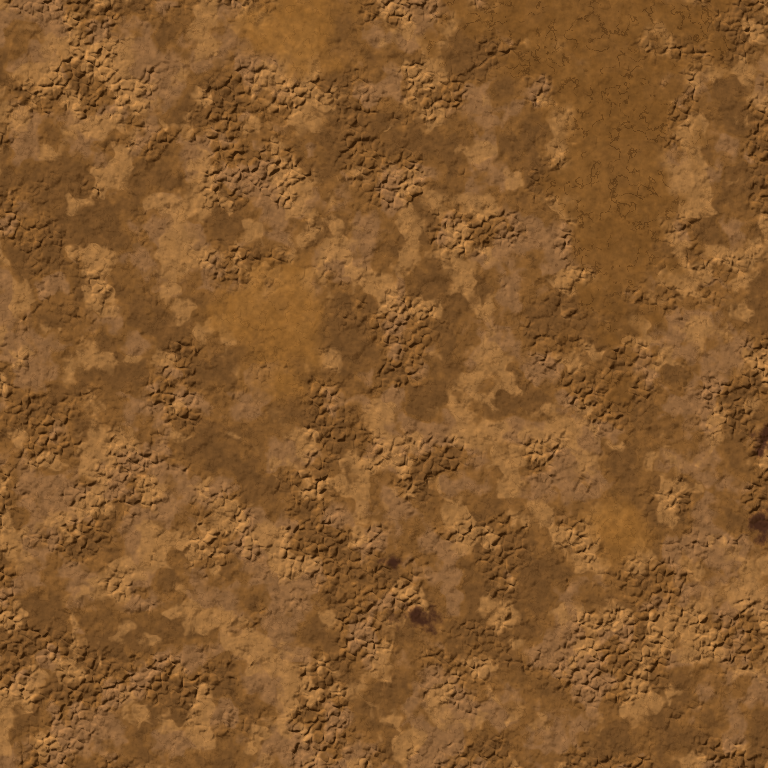
Give the GLSL for this texture, as a Shadertoy shader.

```glsl
// Dry brown earth: crumbly clods lit from the upper left, sandy blotches, worn flats and dark stains.

const vec3 SHADOW = vec3(0.17, 0.09, 0.02);
const vec3 UMBER  = vec3(0.43, 0.29, 0.15);
const vec3 EARTH  = vec3(0.49, 0.33, 0.165);
const vec3 CLAY   = vec3(0.54, 0.38, 0.23);
const vec3 SAND   = vec3(0.63, 0.445, 0.25);
const vec3 WORN   = vec3(0.47, 0.31, 0.14);
const vec3 OCHRE  = vec3(0.57, 0.38, 0.17);
const vec3 STAIN  = vec3(0.23, 0.13, 0.09);

const vec2  LIGHT_DIR     = vec2(-0.6, 0.8);
const float LIGHT_STEP    = 0.0014;
const float CLOD_SCALE    = 112.0;
const float GRAIN_SCALE   = 62.0;
const float CLUSTER_SCALE = 17.0;
const float BLOTCH_SCALE  = 27.0;
const float CRACK_SCALE   = 85.0;
const float LIT_GAIN      = 0.65;
const float SHADE_GAIN    = 2.3;

// Bare areas as ellipses: centre, radii
const vec4 WORN_AREAS[2] = vec4[2](
    vec4(0.80, 0.80, 0.10, 0.29), vec4(0.76, 1.01, 0.25, 0.12));
const vec4 OCHRE_AREAS[4] = vec4[4](
    vec4(0.39, 0.97, 0.10, 0.09), vec4(0.37, 0.58, 0.07, 0.12),
    vec4(0.31, 0.59, 0.06, 0.05), vec4(0.81, 0.31, 0.055, 0.055));
const vec4 STAIN_AREAS[4] = vec4[4](
    vec4(0.545, 0.195, 0.038, 0.022), vec4(0.513, 0.266, 0.018, 0.013),
    vec4(0.995, 0.425, 0.018, 0.022), vec4(0.993, 0.315, 0.018, 0.024));

float hash(vec2 p) {
    return fract(sin(dot(p, vec2(127.1, 311.7))) * 43758.5453);
}

float noise(vec2 p) {
    vec2 i = floor(p), f = fract(p);
    f = f * f * (3.0 - 2.0 * f);
    return mix(mix(hash(i), hash(i + vec2(1, 0)), f.x),
               mix(hash(i + vec2(0, 1)), hash(i + vec2(1, 1)), f.x), f.y);
}

// Layered noise, rotated per octave, range 0 to 1
float fbm(vec2 p) {
    float sum = 0.0, amp = 0.533;
    for (int i = 0; i < 4; i++) {
        sum += amp * noise(p);
        p = mat2(1.6, 1.2, -1.2, 1.6) * p + 7.3;
        amp *= 0.5;
    }
    return sum;
}

// Overlapping rounded lumps of very uneven height
float clods(vec2 p) {
    vec2 cell = floor(p);
    float top = 0.0;
    for (int y = -1; y <= 1; y++)
    for (int x = -1; x <= 1; x++) {
        vec2 id = cell + vec2(x, y);
        vec2 d = p - id - vec2(hash(id), hash(id + 31.7));
        float size = 0.15 + 0.85 * hash(id + 57.3);
        top = max(top, size - 1.1 * dot(d, d));
    }
    return top;
}

float height(vec2 p, float roughness, float bareness) {
    vec2 warp = vec2(noise(p * 120.0), noise(p * 120.0 + 40.0))
              + 0.4 * vec2(noise(p * 260.0), noise(p * 260.0 + 20.0));
    float grain = fbm(p * GRAIN_SCALE) * mix(0.85, 0.5, bareness);
    return grain + roughness * clods((p + 0.007 * warp) * CLOD_SCALE);
}

// 1 at the centre of an ellipse, 0 on its rim
float ellipse(vec2 p, vec4 area) {
    return 1.0 - length((p - area.xy) / area.zw);
}

void mainImage(out vec4 fragColor, in vec2 fragCoord) {
    vec2 p = fragCoord / iResolution.y;

    // Coverage of bare ground and stains, with ragged rims
    float ragged = fbm(p * 34.0 + 5.0) - 0.5;
    float worn = -1.0, ochre = -1.0, stain = -1.0;
    for (int i = 0; i < 2; i++) worn = max(worn, ellipse(p, WORN_AREAS[i]));
    for (int i = 0; i < 4; i++) {
        ochre = max(ochre, ellipse(p, OCHRE_AREAS[i]));
        stain = max(stain, ellipse(p, STAIN_AREAS[i]));
    }
    worn  = smoothstep(-0.05, 0.4, worn + 1.2 * ragged);
    ochre = smoothstep(0.0, 0.65, ochre + 0.9 * ragged);
    stain = smoothstep(0.0, 0.7, stain + 1.6 * (fbm(p * 85.0) - 0.5));
    float bare = max(worn, ochre);

    // Relief from the slope towards the light
    float cluster = smoothstep(0.40, 0.64, fbm(p * CLUSTER_SCALE + 19.0));
    float roughness = mix(0.12, 1.0, cluster) * (1.0 - 0.9 * bare);
    vec2 toLight = LIGHT_DIR * LIGHT_STEP;
    float slope = height(p - toLight, roughness, bare) - height(p + toLight, roughness, bare);

    // Soil colours in blotches
    vec2 fray = 0.012 * vec2(noise(p * 90.0 + 3.0), noise(p * 90.0 + 8.0));
    float tone = fbm((p + fray) * BLOTCH_SCALE + 63.0);
    float blotch = fbm((p + fray) * BLOTCH_SCALE * 1.1 + 91.0);
    vec3 color = mix(UMBER, EARTH, smoothstep(0.34, 0.50, tone));
    color = mix(color, CLAY, smoothstep(0.50, 0.64, tone));
    color = mix(color, SAND, 0.85 * smoothstep(0.53, 0.65, blotch));
    color = mix(color, WORN, 0.85 * worn);
    color = mix(color, OCHRE, 0.8 * ochre);
    color *= 0.87 + 0.28 * fbm(p * 150.0);

    // Broken hairline cracks
    float line = abs(fbm(p * CRACK_SCALE + 12.0) - 0.5);
    float crack = (1.0 - smoothstep(0.008, 0.045, line)) * smoothstep(0.35, 0.6, noise(p * 75.0));
    color = mix(color, SHADOW, crack * mix(0.12, 0.32, worn));

    // Stains, then light and shade
    color = mix(color, STAIN, 0.85 * stain);
    color *= 1.0 + LIT_GAIN * clamp(slope, 0.0, 0.45);
    color = mix(color, SHADOW, clamp(-SHADE_GAIN * slope - 0.06, 0.0, 0.92));
    fragColor = vec4(color, 1.0);
}
```
